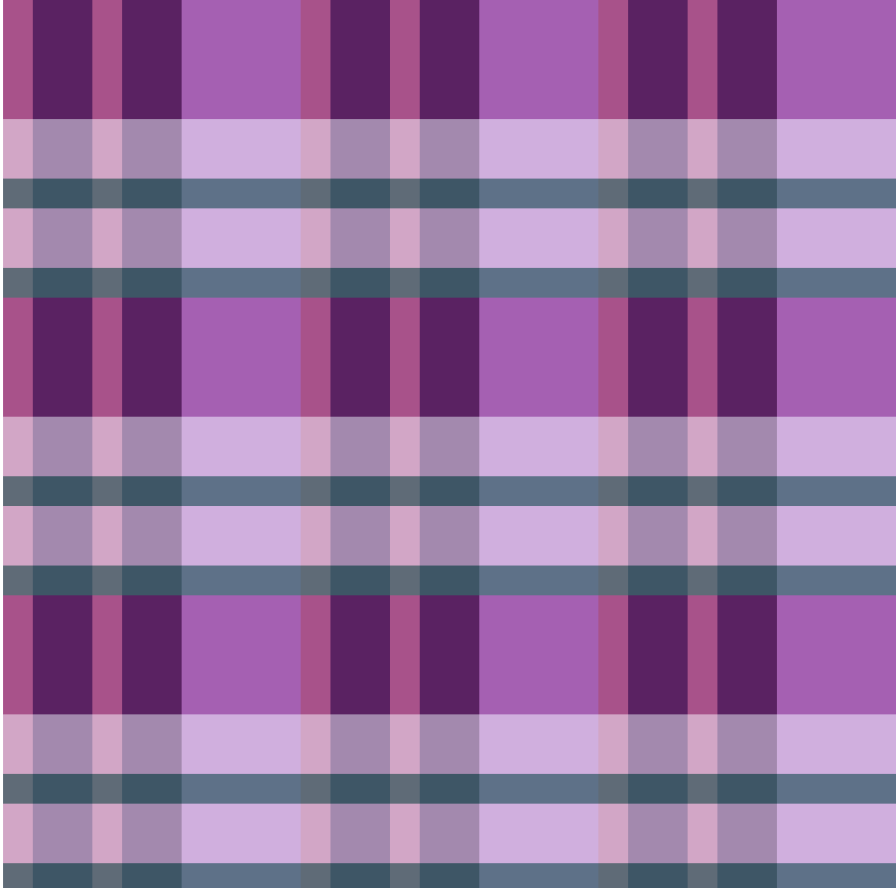
Reproduce this pattern procedurally as a WebGL 1 fragment shader.

```glsl
precision mediump float;
// Purple plaid: opaque vertical stripes under translucent pale and slate horizontal bands.

uniform vec2 u_resolution;

#define PERIOD 0.3322        // repeat size, in canvas widths
#define MARGIN 0.0034        // blank strip at the left edge
#define PAIR_STEP 0.3        // spacing of paired lines, in repeats
#define LINE_WIDTH 0.1       // thin line width, in repeats
#define ORCHID vec3(0.647, 0.377, 0.698)
#define PLUM vec3(0.353, 0.133, 0.384)
#define ROSE vec3(0.659, 0.322, 0.541)
#define PALE_TINT vec3(0.427, 0.459, 0.451)
#define SLATE_TINT vec3(0.090, 0.280, 0.235)
#define PALE_SHOW 0.60       // how much cloth shows through each band
#define SLATE_SHOW 0.43

// Coverage of a periodic band from lo to hi, smoothed over the width soft.
float band(float x, float lo, float hi, float soft) {
  float toCenter = abs(fract(x - 0.5 * (lo + hi) + 0.5) - 0.5);
  return clamp(0.5 - (toCenter - 0.5 * (hi - lo)) / soft, 0.0, 1.0);
}

// Two thin lines per repeat, the first starting at the given offset.
float linePair(float x, float start, float soft) {
  float cover = 0.0;
  for (int i = 0; i < 2; i++) {
    float lo = start + float(i) * PAIR_STEP;
    cover = max(cover, band(x, lo, lo + LINE_WIDTH, soft));
  }
  return cover;
}

void main() {
  // Measure from the top left, in canvas widths.
  vec2 fromTop = vec2(gl_FragCoord.x, u_resolution.y - gl_FragCoord.y);
  vec2 pos = fromTop / u_resolution.x;
  float pixel = 1.0 / u_resolution.x;
  vec2 cell = (pos - vec2(MARGIN, 0.0)) / PERIOD;
  float soft = pixel / PERIOD;

  // Vertical stripes; plum starts beneath the first rose line.
  vec3 color = mix(ORCHID, PLUM, band(cell.x, 0.05, 0.6, soft));
  color = mix(color, ROSE, linePair(cell.x, 0.0, soft));

  // Translucent horizontal bands; pale ends beneath the last slate line.
  vec3 pale = color * PALE_SHOW + PALE_TINT;
  vec3 slate = color * SLATE_SHOW + SLATE_TINT;
  color = mix(color, pale, band(cell.y, 0.4, 0.95, soft));
  color = mix(color, slate, linePair(cell.y, 0.6, soft));

  // Blank left margin.
  float inside = clamp((pos.x - MARGIN) / pixel + 0.5, 0.0, 1.0);
  gl_FragColor = vec4(mix(vec3(1.0), color, inside), 1.0);
}
```
